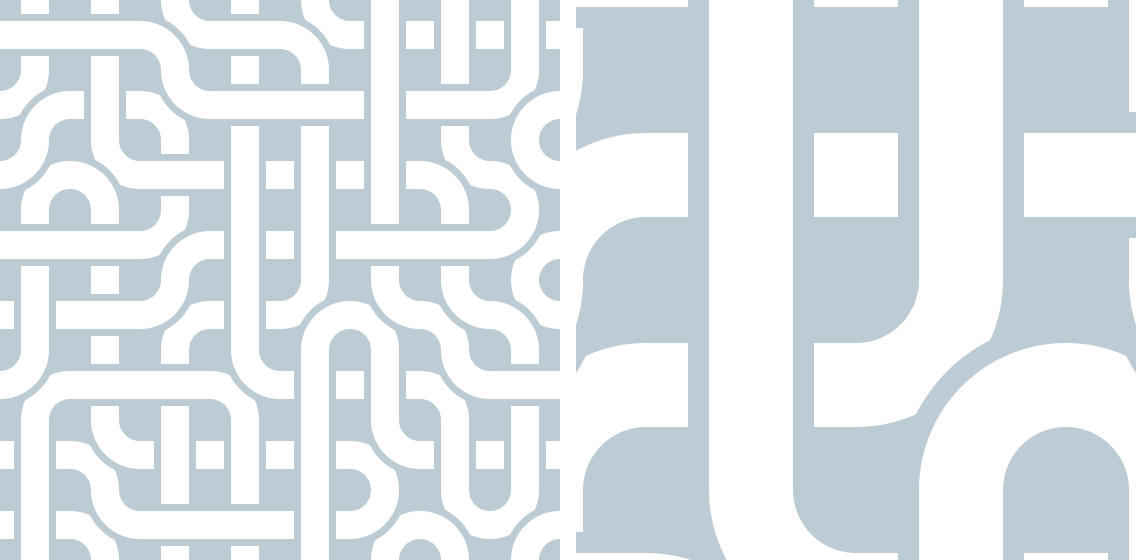
Left, the full canvas; right, a detail of the centre.
Give the GLSL for this pattern, as a Shadertoy shader.

```glsl
// Woven Truchet ribbons: each square cell holds either a straight crossing
// or a pair of corner arcs, turned at random. The upper ribbon of each cell
// cuts a narrow gap into the lower one. The cell grid wraps at the edges.

#define CELLS 8.0            // cells along each side, a whole number
#define RIBBON_HALF 0.2      // half the ribbon width, in cells
#define GAP 0.1              // gap beside the upper ribbon, in cells
#define CROSSING_SHARE 0.47  // share of cells with a straight crossing
#define SEED 17u
#define GROUND_COLOR vec3(0.74, 0.80, 0.83)
#define RIBBON_COLOR vec3(1.0)

// Integer hash of a cell, 32 well mixed bits
uint hashCell(uvec2 cell) {
    uint h = cell.x * 1597334677u ^ cell.y * 3812015801u ^ SEED * 2654435769u;
    h = (h ^ (h >> 16)) * 2146121005u;
    h = (h ^ (h >> 15)) * 2221713035u;
    return h ^ (h >> 16);
}

// Signed distance to a quarter-turn ribbon around a cell corner
float arcRibbon(vec2 p, vec2 corner) {
    return abs(length(p - corner) - 0.5) - RIBBON_HALF;
}

// Signed distance to the ribbons of one cell, p from -0.5 to 0.5
float cellRibbons(vec2 p, uint bits) {
    // Random turn: the two signs give all four orientations
    vec2 flip = vec2(bits & 1u, (bits >> 1) & 1u) * 2.0 - 1.0;
    float choice = float(bits >> 8) / 16777216.0;
    float upper, lower;
    if (choice < CROSSING_SHARE) {
        vec2 axes = flip.x > 0.0 ? p : p.yx;
        upper = abs(axes.y) - RIBBON_HALF;
        lower = abs(axes.x) - RIBBON_HALF;
    } else {
        upper = arcRibbon(p * flip, vec2(-0.5));
        lower = arcRibbon(p * flip, vec2(0.5));
    }
    // The lower ribbon stops short of the upper one
    return min(upper, max(lower, GAP - upper));
}

void mainImage(out vec4 fragColor, in vec2 fragCoord) {
    vec2 grid = fragCoord / iResolution.xy * CELLS;
    float pixel = CELLS / min(iResolution.x, iResolution.y);

    // Wrapped cell index and local position
    uvec2 cell = uvec2(mod(floor(grid), CELLS));
    float d = cellRibbons(fract(grid) - 0.5, hashCell(cell));

    // Edge smoothed over one pixel
    float coverage = clamp(0.5 - d / pixel, 0.0, 1.0);
    fragColor = vec4(mix(GROUND_COLOR, RIBBON_COLOR, coverage), 1.0);
}
```
